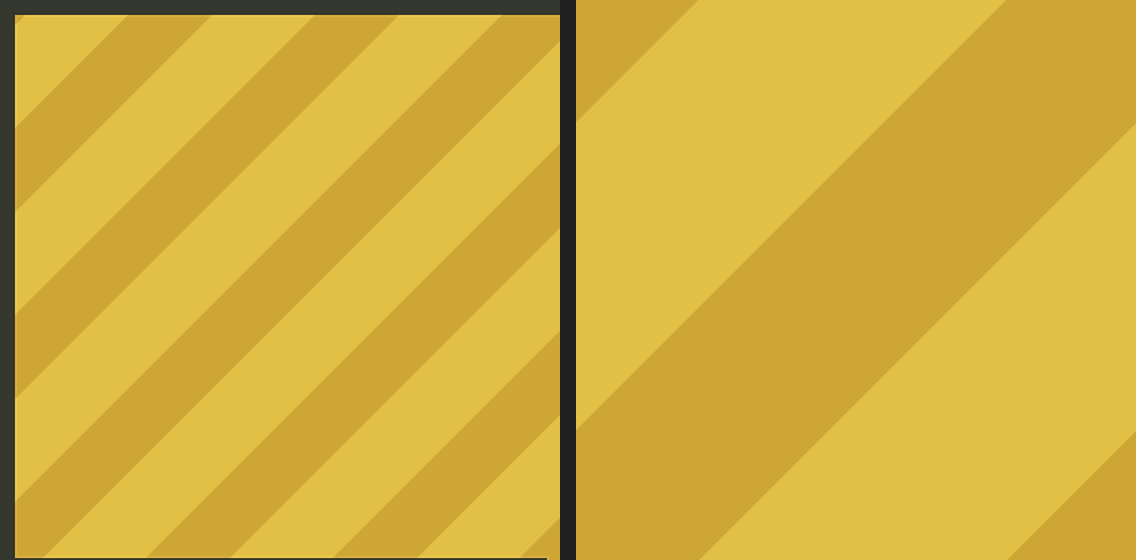
Left: the whole. Right: its middle third, enlarged.
Write a Shadertoy shader that draws this pattern.

```glsl
#define LIGHT_GOLD vec3(0.886, 0.753, 0.271)
#define DARK_GOLD vec3(0.808, 0.651, 0.208)
#define FRAME_COLOR vec3(0.208, 0.220, 0.184)
#define STRIPE_PERIOD 0.3338
#define STRIPE_START 0.2552
#define STRIPE_FILL 0.451
#define FRAME_WIDTH 0.0267
#define LEDGE_HEIGHT 0.0034
#define LEDGE_END 0.9766
#define RIM_WIDTH 0.0038
#define RIM_GAIN 0.045

// Signed distance to the nearest diagonal band, negative inside.
float bandDistance(vec2 p) {
    float halfFill = 0.5 * STRIPE_FILL;
    float phase = (p.x + p.y - STRIPE_START) / STRIPE_PERIOD;
    float offset = abs(fract(phase - halfFill + 0.5) - 0.5) - halfFill;
    return offset * STRIPE_PERIOD * inversesqrt(2.0);
}

// Left and top bars joined with a thin ledge along the bottom.
float frameDistance(vec2 p) {
    float bars = min(p.x, p.y) - FRAME_WIDTH;
    float ledge = max(1.0 - LEDGE_HEIGHT - p.y, p.x - LEDGE_END);
    return min(bars, ledge);
}

float coverage(float distance, float pixel) {
    return 1.0 - smoothstep(-0.75 * pixel, 0.75 * pixel, distance);
}

void mainImage(out vec4 fragColor, in vec2 fragCoord) {
    // Unit canvas measured from the top left corner.
    vec2 p = fragCoord / iResolution.xy;
    p.y = 1.0 - p.y;
    float pixel = 1.0 / min(iResolution.x, iResolution.y);

    vec3 color = mix(LIGHT_GOLD, DARK_GOLD, coverage(bandDistance(p), pixel));

    // Pale rim on the panel, slightly deeper tone on the frame edge.
    float edge = frameDistance(p);
    float rim = coverage(abs(edge) - RIM_WIDTH, pixel);
    color += RIM_GAIN * rim;
    vec3 frame = FRAME_COLOR - 0.5 * RIM_GAIN * rim;

    color = mix(color, frame, coverage(edge, pixel));
    fragColor = vec4(color, 1.0);
}
```
